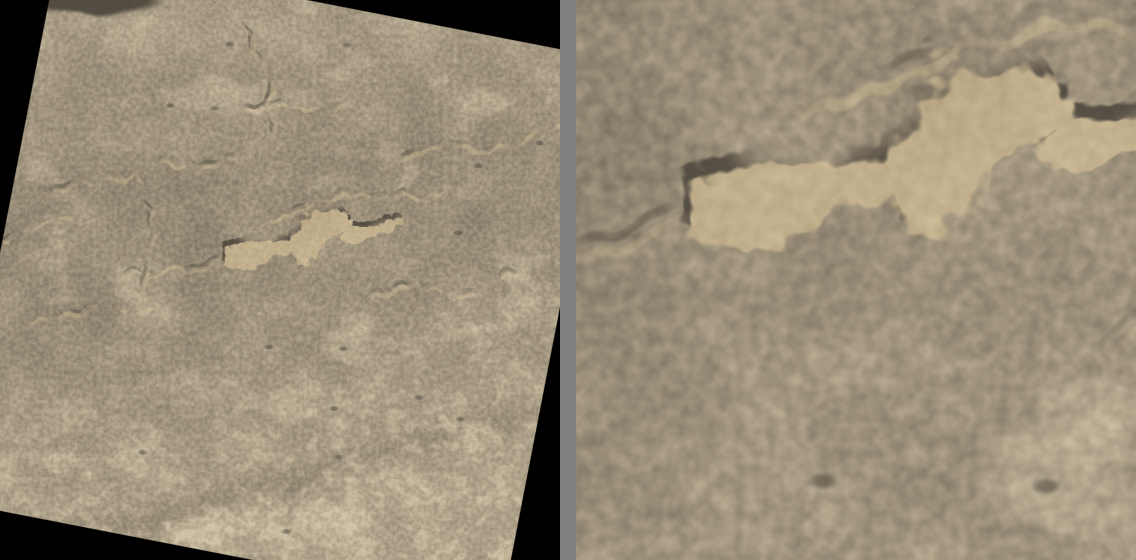
Left, the full canvas; right, a detail of the centre.
This texture is drawn by a WebGL 1 fragment shader. Its source:

```glsl
precision highp float;
// Weathered, cracked stone on a tilted square slab over black.
// Gradient noise gives mottling and grain; wandering cracks and a flaked scar
// expose paler stone, and sampling that mask with an offset shades their lips.
uniform vec2 u_resolution;

const vec3 SHADE = vec3(0.29, 0.265, 0.23);
const vec3 DARK = vec3(0.55, 0.505, 0.43);
const vec3 PALE = vec3(0.78, 0.73, 0.62);
const vec3 FRESH = vec3(0.80, 0.725, 0.58);
const float TILT = 0.192;

float hash(vec2 cell) {
  return fract(sin(dot(cell, vec2(127.1, 311.7))) * 43758.545);
}

float cornerSlope(vec2 cell, vec2 offset) {
  float angle = 6.28319 * hash(cell);
  return dot(vec2(cos(angle), sin(angle)), offset);
}

float gradientNoise(vec2 p) {
  vec2 i = floor(p);
  vec2 f = p - i;
  vec2 w = f * f * f * (f * (f * 6.0 - 15.0) + 10.0);
  vec2 e = vec2(1.0, 0.0);
  float low = mix(cornerSlope(i, f), cornerSlope(i + e, f - e), w.x);
  float high = mix(cornerSlope(i + e.yx, f - e.yx), cornerSlope(i + 1.0, f - 1.0), w.x);
  return mix(low, high, w.y);
}

float fbm(vec2 p) {
  float sum = 0.0;
  float gain = 1.0;
  for (int i = 0; i < 4; i++) {
    sum += gain * gradientNoise(p);
    p = mat2(1.6, 1.2, -1.2, 1.6) * p + 3.7;
    gain *= 0.55;
  }
  return sum;
}

// Thin broken line running along x, with a wandering height and width.
float crack(vec2 p, vec2 centre, float reach, float slope, float seed) {
  float along = p.x - centre.x;
  float wander = 0.035 * gradientNoise(vec2(p.x * 9.0, seed))
               + 0.014 * gradientNoise(vec2(p.x * 38.0, seed + 5.3));
  float d = abs(p.y - centre.y - slope * along - wander);
  float breakup = gradientNoise(p * 24.0 + seed);
  float width = 0.0045 + 0.008 * max(breakup, 0.0);
  float ends = 1.0 - smoothstep(0.6 * reach, reach, abs(along));
  return (1.0 - smoothstep(0.3 * width, width, d)) * ends * smoothstep(-0.35, 0.15, breakup);
}

// Ragged sheared ellipse; rough is the noise that frays its rim.
float flake(vec2 p, vec2 centre, vec2 radii, float rough) {
  vec2 q = p - centre;
  q.y -= 0.25 * q.x;
  return smoothstep(0.0, 0.2, 1.0 - length(q / radii) + rough);
}

float exposedStone(vec2 p) {
  float rough = 1.1 * fbm(p * 17.0);
  float mask = flake(p, vec2(0.455, 0.542), vec2(0.075, 0.022), rough);
  mask = max(mask, flake(p, vec2(0.565, 0.58), vec2(0.05, 0.047), rough));
  mask = max(mask, flake(p, vec2(0.645, 0.58), vec2(0.07, 0.015), rough));
  for (int i = 0; i < 8; i++) {
    float k = float(i);
    vec2 centre = vec2(fract(0.17 + 0.618 * k), 0.43 + 0.052 * k);
    float reach = 0.15 + 0.08 * hash(vec2(k, 2.0));
    mask = max(mask, 0.65 * crack(p, centre, reach, 0.17, 7.3 * k + 0.5));
  }
  // Two upright cracks reuse the same line with the axes swapped.
  mask = max(mask, 0.6 * crack(p.yx, vec2(0.85, 0.48), 0.13, -0.25, 71.5));
  return max(mask, 0.45 * crack(p.yx, vec2(0.58, 0.262), 0.14, -0.05, 83.5));
}

// Sparse dark specks, at most one per grid cell.
float pits(vec2 p) {
  vec2 cell = floor(p * 9.0);
  vec2 spot = 0.25 + 0.5 * vec2(hash(cell + 4.1), hash(cell + 8.6));
  vec2 q = (fract(p * 9.0) - spot) * vec2(0.7, 1.2);
  return (1.0 - smoothstep(0.02, 0.065, length(q))) * step(0.78, hash(cell + 1.3));
}

// Position on the DARK to PALE ramp.
float stoneTone(vec2 p) {
  float lower = 1.0 - smoothstep(-0.1, 0.45, p.y - 0.25 * p.x);
  float mottle = fbm(p * 10.0);
  float band = (p.y - 0.27 * p.x - 0.01 - 0.04 * mottle) / 0.027;
  float chips = smoothstep(0.0, 0.3, gradientNoise(p * vec2(42.0, 52.0)) + 0.4 * mottle);
  float tone = 0.22 + 0.46 * lower + 0.2 * smoothstep(0.66, 0.95, p.y);
  tone += 0.24 * mottle + (0.08 + 0.2 * lower) * (chips - 0.35) - 0.3 * exp(-band * band);
  tone += 0.4 * gradientNoise(p * 115.0) + 0.22 * gradientNoise(p * 210.0);
  return tone + 0.3 * smoothstep(0.2, 0.55, fbm(p * vec2(6.0, 9.0) + 13.0));
}

// Square turned clockwise, with a softened outline.
float slabMask(vec2 q, float angle, float soft) {
  vec2 side = abs(mat2(cos(angle), sin(angle), -sin(angle), cos(angle)) * q);
  return 1.0 - smoothstep(-soft, soft, max(side.x, side.y) - 0.5);
}

void main() {
  vec2 p = gl_FragCoord.xy / u_resolution;
  float tone = stoneTone(p);
  vec3 color = mix(DARK, PALE, clamp(tone, -0.3, 1.15));
  // Pale exposed stone, the dark lip above it, and pits.
  float exposed = exposedStone(p);
  float below = exposedStone(p + vec2(0.004, -0.009));
  float lip = below * (1.0 - exposed) * smoothstep(-0.1, 0.25, gradientNoise(p * 13.0 + 2.4));
  color = mix(color, FRESH + 0.1 * (tone - 0.4), 0.85 * exposed);
  color = mix(color, SHADE, max(0.85 * lip, 0.5 * pits(p)));
  // Soft shadow at the upper left.
  float shadow = length((p - vec2(0.17, 1.0)) / vec2(0.13, 0.028)) + 0.3 * gradientNoise(p * 16.0);
  color = mix(color, SHADE, 0.9 * (1.0 - smoothstep(0.7, 1.1, shadow)));
  gl_FragColor = vec4(color * slabMask(p - 0.5, TILT, 0.0015), 1.0);
}
```
